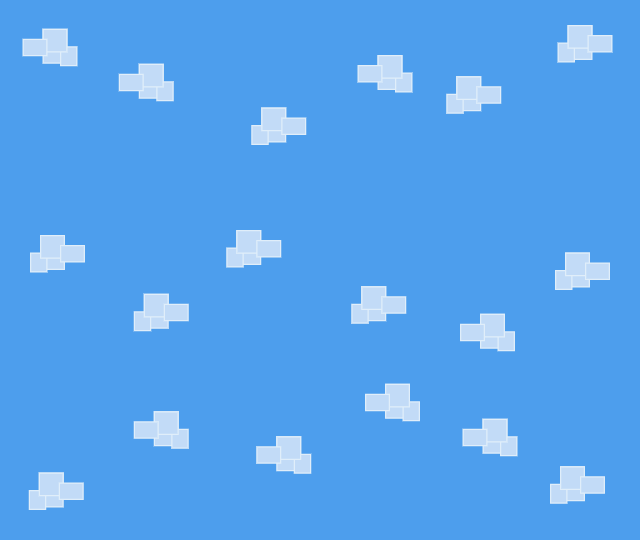
Write a Shadertoy shader that draws this pattern.

```glsl
// Small blocky clouds scattered over a flat blue sky.
// Each cell of a coarse grid holds one cloud of four overlapping outlined
// rectangles; its place is jittered and some clouds are mirrored.

const vec3 SKY     = vec3(0.302, 0.620, 0.929);
const vec3 CLOUD   = vec3(0.760, 0.860, 0.970);
const vec3 OUTLINE = vec3(0.880, 0.935, 0.980);

const float CANVAS_HEIGHT = 432.0;           // units from bottom to top
const vec2  CELL          = vec2(512.0 / 6.0, 144.0);
const vec2  CLOUD_SIZE    = vec2(44.0, 30.0);
const float MARGIN        = 4.0;             // free space at the cell border
const float OUTLINE_WIDTH = 1.0;
const float MIRROR_SHARE  = 0.4;
const vec2  HEIGHT_STEP   = vec2(0.618, 0.382); // spreads neighbours apart
const float HEIGHT_JITTER = 0.25;

float hash(vec2 p) {
    return fract(sin(dot(p, vec2(127.1, 311.7))) * 43758.5453);
}

// Square-cornered distance to a box given by its lower left and upper right.
float boxDistance(vec2 p, vec2 low, vec2 high) {
    vec2 q = abs(p - 0.5 * (low + high)) - 0.5 * (high - low);
    return max(q.x, q.y);
}

float coverage(float dist, float pixel) {
    return clamp(0.5 - dist / pixel, 0.0, 1.0);
}

// Paints one outlined rectangle over the colour below it.
vec3 paintBlock(vec3 below, vec2 p, vec2 low, vec2 high, float pixel) {
    float d = boxDistance(p, low, high);
    vec3 block = mix(OUTLINE, CLOUD, coverage(d + OUTLINE_WIDTH, pixel));
    return mix(below, block, coverage(d, pixel));
}

// Four blocks from back to front: body, foot, head, arm.
vec3 paintCloud(vec3 below, vec2 p, float pixel) {
    vec3 color = paintBlock(below, p, vec2(8.0, 2.0), vec2(28.0, 30.0), pixel);
    color = paintBlock(color, p, vec2(0.0, 0.0), vec2(14.0, 16.0), pixel);
    color = paintBlock(color, p, vec2(8.0, 11.0), vec2(28.0, 30.0), pixel);
    return paintBlock(color, p, vec2(24.0, 8.0), vec2(44.0, 22.0), pixel);
}

// Lower left corner of the cloud in a cell, snapped to whole units.
vec2 cloudCorner(vec2 cell) {
    vec2 place = vec2(hash(cell + 3.7),
                      fract(dot(cell, HEIGHT_STEP) + HEIGHT_JITTER * hash(cell + 9.2)));
    vec2 room = CELL - CLOUD_SIZE - 2.0 * MARGIN;
    return floor(cell * CELL + MARGIN + place * room);
}

void mainImage(out vec4 fragColor, in vec2 fragCoord) {
    float pixel = CANVAS_HEIGHT / iResolution.y;
    vec2 p = fragCoord * pixel;

    vec2 cell = floor(p / CELL);
    vec2 local = p - cloudCorner(cell);
    if (hash(cell + 5.1) < MIRROR_SHARE) local.x = CLOUD_SIZE.x - local.x;

    fragColor = vec4(paintCloud(SKY, local, pixel), 1.0);
}
```
